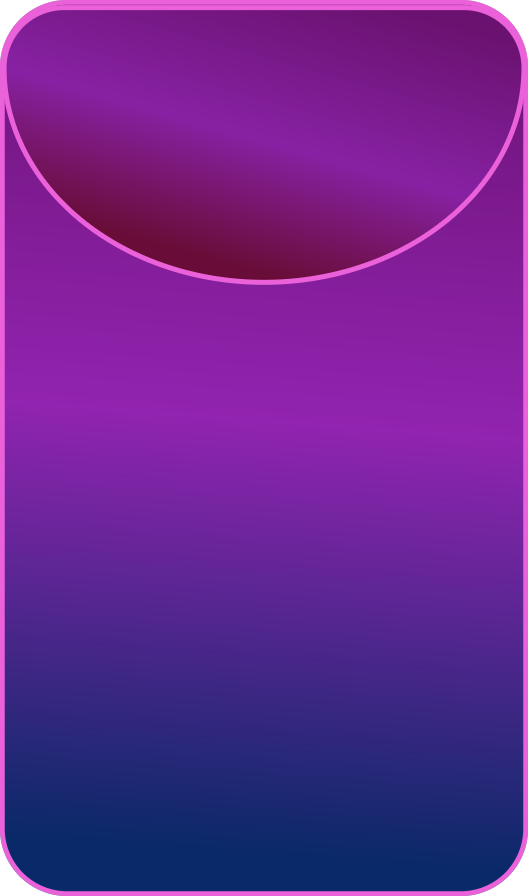
Give the GLSL for this background, as a Shadertoy shader.

```glsl
const vec3 PINK = vec3(0.92, 0.38, 0.85);

float roundedBox(vec2 p, vec2 halfSize, float radius) {
    vec2 q = abs(p) - halfSize + radius;
    return length(max(q, 0.0)) + min(max(q.x, q.y), 0.0) - radius;
}

// Approximate distance: implicit value over gradient length
float ellipse(vec2 p, vec2 radii) {
    vec2 q = p / radii;
    float k = length(q);
    return (k - 1.0) * k / max(length(q / radii), 1e-4);
}

vec3 threeStops(vec3 a, vec3 b, vec3 c, float start, float middle, float end, float s) {
    vec3 upper = mix(a, b, clamp((s - start) / (middle - start), 0.0, 1.0));
    return mix(upper, c, clamp((s - middle) / (end - middle), 0.0, 1.0));
}

float fill(float d) {
    return clamp(0.5 - d * iResolution.y, 0.0, 1.0);
}

void mainImage(out vec4 fragColor, in vec2 fragCoord) {
    // x from the centre line, y as depth below the top edge
    vec2 p = vec2(fragCoord.x - 0.5 * iResolution.x, iResolution.y - fragCoord.y) / iResolution.y;
    float halfWidth = 0.5 * iResolution.x / iResolution.y;

    // Card body
    float card = roundedBox(p - vec2(0.0, 0.5), vec2(halfWidth, 0.5) - 0.0026, 0.0725);
    vec3 color = threeStops(vec3(0.44, 0.08, 0.48), vec3(0.57, 0.14, 0.69), vec3(0.04, 0.16, 0.41),
                            0.051, 0.470, 0.952, p.y - 0.075 * p.x);

    // Flap: rounded top corners, half ellipse below the spring line
    float flapWidth = halfWidth - 0.0045;
    float top = roundedBox(p - vec2(0.0, 0.5085), vec2(flapWidth, 0.5), 0.067);
    float bowl = ellipse(vec2(p.x, max(p.y - 0.0755, 0.0)), vec2(flapWidth, 0.2396));
    float flap = max(top, bowl);
    vec3 flapColor = threeStops(vec3(0.42, 0.07, 0.44), vec3(0.53, 0.13, 0.64), vec3(0.41, 0.05, 0.22),
                                -0.03, 0.151, 0.294, 0.963 * p.y - 0.27 * p.x);
    color = mix(color, flapColor, fill(flap));

    // Outlines of the flap and the card
    color = mix(color, PINK, fill(abs(flap) - 0.0028));
    color = mix(color, PINK, fill(abs(card) - 0.0027));

    // White outside the corners
    color = mix(vec3(1.0), color, fill(card - 0.0027));
    fragColor = vec4(color, 1.0);
}
```
